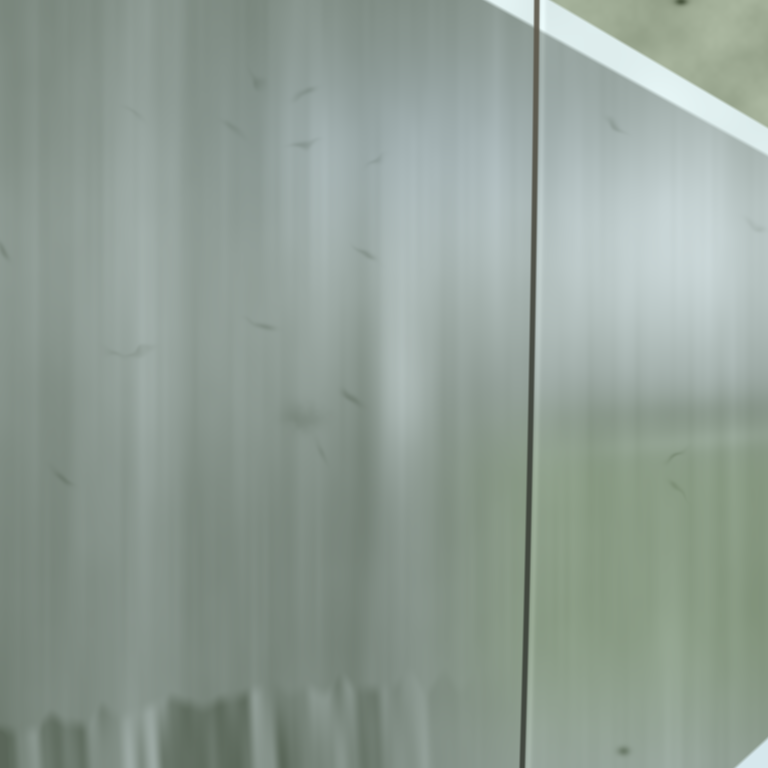
A Shadertoy shader for this texture:

```glsl
float hash(vec2 p) {
    p = fract(p * vec2(123.34, 456.21));
    p += dot(p, p + 45.32);
    return fract(p.x * p.y);
}

float noise(vec2 p) {
    vec2 i = floor(p), f = fract(p);
    f = f * f * (3.0 - 2.0 * f);
    return mix(mix(hash(i), hash(i + vec2(1, 0)), f.x),
               mix(hash(i + vec2(0, 1)), hash(i + vec2(1, 1)), f.x), f.y);
}

float fbm(vec2 p) {
    float sum = 0.0, amp = 0.5;
    for (int i = 0; i < 4; i++) {
        sum += amp * noise(p);
        p = p * 2.03 + 17.1;
        amp *= 0.5;
    }
    return sum;
}

float glow(vec2 p, vec2 center, vec2 size) {
    vec2 d = (p - center) / size;
    return exp(-dot(d, d));
}

// Short, blurred scuffs scattered over the metal
float scuffs(vec2 p) {
    float sum = 0.0;
    for (int i = 0; i < 18; i++) {
        vec2 id = vec2(float(i) + 1.0, 3.7);
        vec2 center = vec2(hash(id), 0.35 + 0.55 * hash(id + 9.1));
        float angle = mix(-1.2, 0.5, hash(id + 5.3));
        vec2 d = p - center + 0.012 * (vec2(noise(p * 60.0), noise(p * 60.0 + 31.0)) - 0.5);
        d = vec2(d.x * cos(angle) + d.y * sin(angle), d.y * cos(angle) - d.x * sin(angle));
        sum += glow(d, vec2(0), vec2(0.014, 0.004)) * (0.3 + 0.7 * hash(id + 2.2));
    }
    return sum;
}

void mainImage(out vec4 fragColor, in vec2 fragCoord) {
    vec2 uv = fragCoord / iResolution.xy;
    float seamX = 0.680 + 0.029 * uv.y - 0.010 * uv.y * uv.y;
    float rightPanel = smoothstep(-0.002, 0.002, uv.x - seamX);

    // Soft reflections on the two panels
    float leftLight = 0.12 + 0.30 * glow(uv, vec2(0.22, 0.66), vec2(0.34, 0.30))
        + 0.42 * glow(uv, vec2(0.56, 0.70), vec2(0.17, 0.23))
        + 0.32 * glow(uv, vec2(0.69, 0.74), vec2(0.10, 0.20))
        + 0.16 * glow(uv, vec2(0.42, 0.74), vec2(0.04, 0.16))
        + 0.20 * glow(uv, vec2(0.525, 0.49), vec2(0.035, 0.10))
        - 0.17 * glow(uv, vec2(0.475, 0.50), vec2(0.025, 0.22))
        + 0.16 * smoothstep(0.42, 0.68, uv.x) * smoothstep(0.6, 0.2, uv.y);
    float rightLight = 0.30 + 0.62 * glow(uv, vec2(0.88, 0.68), vec2(0.24, 0.17))
        * smoothstep(0.42, 0.53, uv.y)
        + 0.10 * smoothstep(0.42, 0.60, uv.y)
        - 0.10 * glow(uv, vec2(0.92, 0.465 + 0.05 * (uv.x - 0.9)), vec2(0.16, 0.02))
        + 0.10 * glow(uv, vec2(0.92, 0.425 + 0.08 * (uv.x - 0.9)), vec2(0.14, 0.014))
        + 0.12 * smoothstep(0.22, 0.0, uv.y);
    float light = mix(leftLight, rightLight, rightPanel);

    // Vertical brushing, broad and fine
    float broad = noise(vec2(uv.x * 15.0 + 0.2 * noise(uv * 5.0), uv.y * 1.8)) - 0.5;
    float fine = noise(vec2(uv.x * 48.0, uv.y * 2.5 + 7.0)) - 0.5;
    float hair = noise(vec2(uv.x * 130.0, uv.y * 4.0)) - 0.5;
    light += mix(0.26, 0.10, rightPanel) * broad + 0.11 * fine + 0.05 * hair;
    light += 0.14 * (fbm(uv * vec2(9.0, 6.0)) - 0.47);

    // Ragged dark strokes along the bottom
    float raggedTop = 0.065 + 0.05 * smoothstep(0.0, 0.5, uv.x)
        + 0.035 * (noise(vec2(uv.x * 45.0, 2.0)) - 0.5);
    float strokes = smoothstep(0.012, -0.012, uv.y - raggedTop) * smoothstep(0.66, 0.4, uv.x);
    light += strokes * (0.75 * noise(vec2(uv.x * 65.0 + uv.y * 4.0, uv.y * 7.0)) - 0.45);

    // Scuffs and smudges
    light -= 0.24 * scuffs(uv);
    light -= 0.20 * glow(uv + 0.03 * fbm(uv * 30.0), vec2(0.41, 0.47), vec2(0.025, 0.018));
    light -= 0.5 * glow(uv, vec2(0.812, 0.022), vec2(0.008, 0.006));

    vec3 color = mix(vec3(0.46, 0.51, 0.47), vec3(0.77, 0.82, 0.82), clamp(light, -0.35, 1.12));

    // Green cast low on the right, bluish cast in the highlights
    float greenCast = smoothstep(0.5, 0.75, uv.x) * smoothstep(0.52, 0.36, uv.y)
        * smoothstep(-0.1, 0.2, uv.y);
    color += greenCast * vec3(-0.015, 0.005, -0.055);
    color += vec3(-0.005, 0.0, 0.02) * glow(uv, vec2(0.55, 0.82), vec2(0.25, 0.14));

    // Wall above the pale strip
    float stripTop = 1.0 - 0.587 * (uv.x - 0.716);
    float stripBottom = 1.0 - 0.55 * (uv.x - 0.632);
    vec3 wall = vec3(0.62, 0.67, 0.58) + 0.16 * (fbm(uv * 16.0) - 0.47);
    wall -= 0.3 * glow(uv, vec2(0.887, 0.998), vec2(0.008, 0.005));
    vec3 pale = vec3(0.88, 0.94, 0.94) + 0.05 * (noise(uv * 14.0) - 0.5);
    color = mix(color, pale, smoothstep(-0.004, 0.004, uv.y - stripBottom));
    color = mix(color, wall, smoothstep(-0.003, 0.003, uv.y - stripTop));

    // Pale lower right corner
    float corner = 0.91 * (uv.x - 0.957) - uv.y;
    color = mix(color, vec3(0.84, 0.91, 0.93), smoothstep(-0.004, 0.004, corner));

    // Dark seam with a faint lit rim
    float seam = abs(uv.x - seamX);
    color += 0.06 * glow(uv, vec2(seamX + 0.008, uv.y), vec2(0.004, 1.0));
    vec3 seamColor = mix(vec3(0.23, 0.25, 0.22), vec3(0.36, 0.34, 0.29), smoothstep(0.4, 1.0, uv.y));
    color = mix(color, seamColor, 0.92 * smoothstep(0.0055, 0.0015, seam));

    fragColor = vec4(color, 1.0);
}
```
